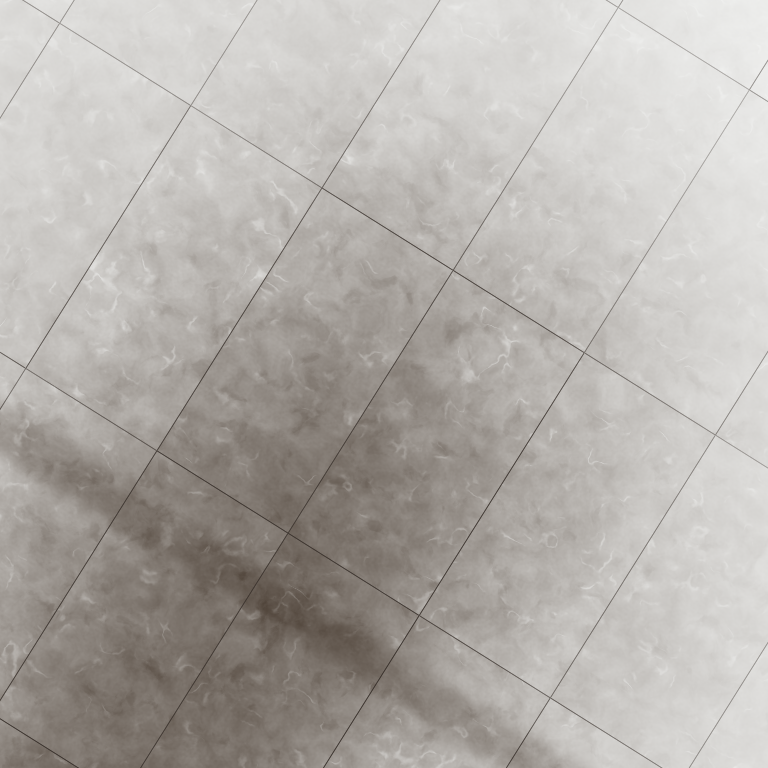
Give the GLSL for this texture, as a Shadertoy shader.

```glsl
// Slanted floor of long stone tiles with thin dark joints, under soft uneven light.
// A rotated grid gives the tiles, warped noise the mottled stone and pale flecks,
// and smooth falloffs the broad shade and the narrow shadow band.

const vec2 GRID_ORIGIN = vec2(0.590, 0.648);   // one joint crossing
const vec2 GRID_AXIS = vec2(0.847, -0.532);    // direction of the short tile side
const vec2 TILE_SIZE = vec2(0.2017, 0.4042);
const float JOINT_WIDTH = 0.0014;
const vec3 DARK_STONE = vec3(0.40, 0.36, 0.325);
const vec3 PALE_STONE = vec3(0.85, 0.845, 0.835);
const vec3 JOINT_COLOR = vec3(0.20, 0.17, 0.15);

float hash(vec2 p) {
    return fract(sin(dot(p, vec2(127.1, 311.7))) * 43758.5453);
}

float noise(vec2 p) {
    vec2 i = floor(p), f = fract(p);
    f = f * f * (3.0 - 2.0 * f);
    return mix(mix(hash(i), hash(i + vec2(1, 0)), f.x),
               mix(hash(i + vec2(0, 1)), hash(i + vec2(1, 1)), f.x), f.y);
}

float fbm(vec2 p) {
    float sum = 0.0, amplitude = 0.5;
    for (int i = 0; i < 5; i++) {
        sum += amplitude * noise(p);
        p = mat2(1.6, 1.2, -1.2, 1.6) * p + 7.3;
        amplitude *= 0.5;
    }
    return sum;
}

float bell(float x, float width) {
    return exp(-x * x / (width * width));
}

// Brightness of the light, in grid coordinates
float lighting(vec2 g) {
    float wide = bell(g.x, 0.55) * (1.0 - smoothstep(-0.5, 0.6, g.y));
    float core = bell(g.x, 0.28) * (1.0 - smoothstep(-0.5, 0.35, g.y));
    float light = 0.90 - 0.22 * wide - 0.25 * core;
    light += 0.03 * smoothstep(0.2, 0.7, g.x + g.y);
    float band = 1.0 - smoothstep(0.008, 0.046, abs(g.y + 0.488));
    return light * (1.0 - 0.21 * band);
}

// Signed brightness change of the stone: blotches, flecks, pits, grain
float stone(vec2 p) {
    vec2 warp = vec2(fbm(p * 26.0), fbm(p * 26.0 + 31.0)) - 0.5;
    vec2 q = p + 0.035 * warp;
    float patches = fbm(p * 9.0 + 11.0) - 0.48;
    float clouds = fbm(q * 24.0) - 0.48;
    float mottle = fbm(q * 58.0 + 23.0) - 0.48;
    float ridge = 1.0 - abs(2.0 * noise(q * 66.0 + 5.0) - 1.0);
    float sparse = smoothstep(0.50, 0.74, fbm(p * 40.0 + 53.0));
    float flecks = smoothstep(0.72, 1.0, ridge) * sparse;
    float pits = smoothstep(0.56, 0.76, fbm(q * 44.0 + 90.0));
    float grain = noise(p * 330.0) - 0.5;
    return 0.08 * patches + 0.12 * clouds + 0.13 * mottle
         + 0.10 * flecks - 0.05 * pits + 0.022 * grain;
}

// Joint coverage along one axis; each segment varies in strength
float joint(float coord, float size, float segment, float seed, float pixel) {
    float index = round(coord / size);
    float distance = abs(coord - index * size);
    float edge = 0.5 * JOINT_WIDTH;
    float line = 1.0 - smoothstep(edge - 0.5 * pixel, edge + 0.5 * pixel, distance);
    return line * mix(0.55, 0.85, hash(vec2(index + seed, segment)));
}

void mainImage(out vec4 fragColor, in vec2 fragCoord) {
    float pixel = 1.0 / iResolution.y;
    vec2 p = fragCoord * pixel;

    // Grid coordinates and tile index
    vec2 d = p - GRID_ORIGIN;
    vec2 g = vec2(dot(d, GRID_AXIS), dot(d, vec2(-GRID_AXIS.y, GRID_AXIS.x)));
    vec2 tile = floor(g / TILE_SIZE);

    // Stone shifts from tile to tile and washes out in bright light
    float light = lighting(g);
    vec2 shift = 9.0 * vec2(hash(tile + 3.0), hash(tile + 17.0));
    float contrast = mix(1.0, 0.25, smoothstep(0.65, 0.92, light));
    float tone = light + contrast * stone(g + shift);
    tone += 0.012 * contrast * (hash(tile + 41.0) - 0.5);

    // Warm when dark, neutral when bright
    float level = (tone - DARK_STONE.g) / (PALE_STONE.g - DARK_STONE.g);
    vec3 color = mix(DARK_STONE, PALE_STONE, level);

    // Joints fade where the light is strong
    float lines = max(joint(g.x, TILE_SIZE.x, tile.y, 5.0, pixel),
                      joint(g.y, TILE_SIZE.y, tile.x, 29.0, pixel));
    lines *= mix(1.0, 0.5, smoothstep(0.62, 0.92, light));
    color = mix(color, JOINT_COLOR, lines);

    fragColor = vec4(clamp(color, 0.0, 1.0), 1.0);
}
```
